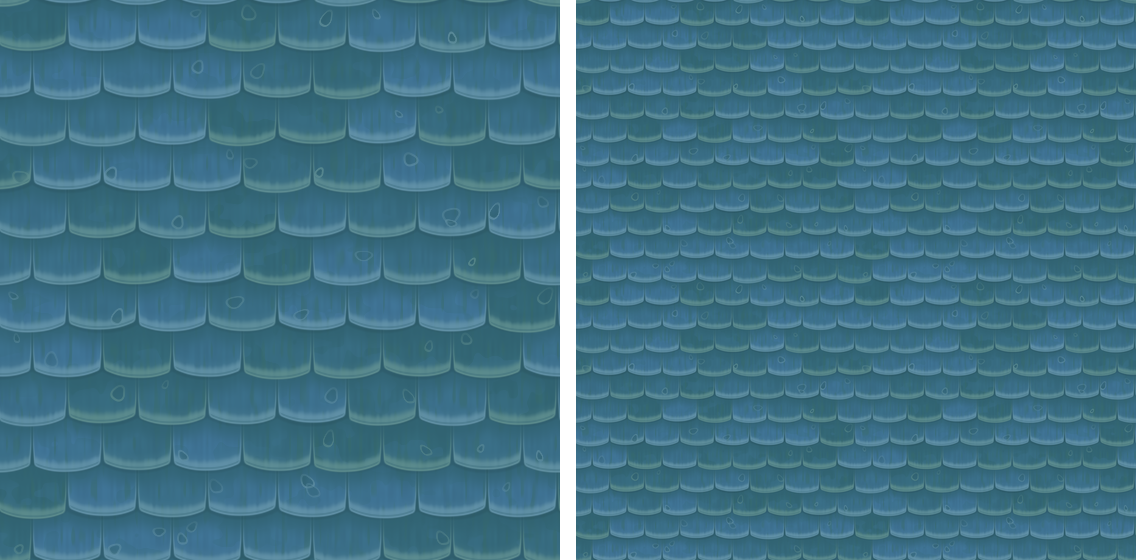
Left, the tile; right, the same tile 2 across and 2 down.
Give the GLSL for this texture, as a Shadertoy shader.

```glsl
// Overlapping rows of scalloped, glazed roof tiles in blue and teal.
// Rows are painted from the lowest layer up: each casts a soft shadow, then
// covers it with tiles that vary in tone, hem, streaks, stains and chips.

#define COLS 8.0
#define ROWS 12.0
#define ARC 0.115
#define DROP 0.064
#define SHADOW_REACH 0.36
#define CHIP_CHANCE 0.26
#define TEAL vec3(0.200, 0.405, 0.462)
#define BLUE vec3(0.250, 0.455, 0.590)
#define RIM_GREEN vec3(0.375, 0.560, 0.560)
#define RIM_BLUE vec3(0.395, 0.580, 0.665)
#define SHADE vec3(0.188, 0.382, 0.440)
#define MOSS vec3(0.215, 0.415, 0.400)

// Whole-number wrap, safe against rounding at multiples of n
vec2 wrap(vec2 cell, vec2 n) {
    return cell - n * floor((cell + 0.5) / n);
}

float hash(vec2 cell, float seed) {
    vec3 q = fract((cell.xyx + seed * vec3(7.3, 3.7, 5.9)) * vec3(0.1031, 0.1030, 0.0973));
    q += dot(q, q.yzx + 33.33);
    return fract((q.x + q.y) * q.z);
}

// Value noise that wraps after a whole number of cells
float noise(vec2 uv, vec2 period, float seed) {
    vec2 p = uv * period, c = floor(p), f = p - c;
    f = f * f * (3.0 - 2.0 * f);
    vec2 a = wrap(c, period), b = wrap(c + 1.0, period);
    return mix(mix(hash(a, seed), hash(vec2(b.x, a.y), seed), f.x),
               mix(hash(vec2(a.x, b.y), seed), hash(b, seed), f.x), f.y);
}

float smoothMin(float a, float b, float k) {
    float h = max(k - abs(a - b), 0.0) / k;
    return min(a, b) - 0.25 * h * h * k;
}

// Rounded pits: dark fill with a pale outline
vec3 addChips(vec3 col, vec2 q, vec2 id, vec3 rim, float px) {
    for (float k = 0.0; k < 2.0; k++) {
        float s = 20.0 + 9.0 * k;
        if (hash(id, s) > CHIP_CHANCE) continue;
        vec2 center = vec2(hash(id, s + 1.0) - 0.5, hash(id, s + 2.0)) * vec2(0.8, 0.42);
        float turn = 6.283 * hash(id, s + 3.0);
        vec2 v = mat2(cos(turn), -sin(turn), sin(turn), cos(turn)) * (q - center - vec2(0.0, 0.09));
        v.y *= 1.1 + 0.7 * hash(id, s + 4.0);
        float angle = atan(v.y, v.x);
        float radius = mix(0.045, 0.125, hash(id, s + 5.0));
        float d = length(v) - radius * (1.0 + 0.09 * sin(3.0 * angle + turn) + 0.06 * sin(2.0 * angle));
        float strength = mix(0.4, 1.0, hash(id, s + 6.0));
        float depth = 0.6 + 0.4 * smoothstep(-radius, radius, v.x + v.y);
        col = mix(col, SHADE, strength * 0.8 * depth * (1.0 - smoothstep(-px, px, d)));
        col = mix(col, rim, strength * 0.75 * (1.0 - smoothstep(0.006, 0.012 + px, abs(d))));
    }
    return col;
}

// Glaze of one tile; low is height above its hem, d is depth inside its outline
vec3 glaze(vec2 uv, vec2 q, vec2 id, float low, float d, float px) {
    float tone = hash(id, 1.0);
    tone = mix(tone, smoothstep(0.0, 0.75, tone), 0.7);
    vec3 col = mix(TEAL, BLUE, tone);
    vec3 rim = mix(RIM_GREEN, RIM_BLUE, smoothstep(0.0, 0.8, tone));

    // Watery stains and fine vertical streaks
    float wash = 0.65 * noise(uv, vec2(22.0, 26.0), 2.0) + 0.35 * noise(uv, vec2(61.0, 67.0), 3.0);
    float stain = smoothstep(0.56, 0.60, wash);
    float fine = noise(uv, vec2(200.0, 24.0), 4.0);
    float sway = 0.004 * noise(uv, vec2(16.0, 24.0), 6.0);
    float streak = noise(uv + vec2(sway, 0.0), vec2(150.0, 24.0), 5.0);
    col *= 0.97 + 0.05 * wash + 0.055 * (fine - 0.5);
    col = mix(col, mix(TEAL, BLUE, 1.0 - tone), 0.25 * stain);
    col = mix(col, MOSS, 0.42 * smoothstep(0.62, 0.9, streak));

    // Feathered pale hem, a darker crease and a bright outline
    float feather = 0.135 + 0.045 * fine + 0.03 * wash;
    float hem = 1.0 - smoothstep(0.075, feather, low);
    col = mix(col, rim, 0.16 * (1.0 - smoothstep(0.10, 0.26, low)));
    col = mix(col, rim, 0.86 * hem * (0.85 + 0.15 * fine));
    float crease = 1.0 - smoothstep(0.005, 0.010 + px, abs(low - 0.034));
    col = mix(col, SHADE, 0.30 * crease);
    float edge = 1.0 - smoothstep(0.008, 0.016 + px, d);
    col = mix(col, rim, edge * mix(0.75, 0.35, smoothstep(0.05, 0.6, low)));
    return addChips(col, q, id, rim, px);
}

void mainImage(out vec4 fragColor, in vec2 fragCoord) {
    vec2 uv = fragCoord / iResolution.xy;
    // A slight offset keeps the joints off the canvas border
    vec2 p = uv * vec2(COLS, ROWS) + vec2(0.04, 0.0);
    float px = COLS / iResolution.x;
    vec3 col = SHADE;

    for (float i = -1.0; i <= 1.0; i++) {
        // Alternate rows shift by half a tile; q is measured in tile widths
        float row = floor(p.y) + i;
        float x = p.x - 0.5 * (1.0 - mod(row, 2.0));
        vec2 id = wrap(vec2(floor(x), row), vec2(COLS, ROWS));
        vec2 q = vec2(fract(x) - 0.5, (p.y - row) * COLS / ROWS);
        float hemLine = ARC * pow(abs(2.0 * q.x), 2.3) - DROP;

        // Shadow on the row below
        float below = max(hemLine - q.y, 0.0);
        col = mix(col, SHADE, 0.75 * (1.0 - smoothstep(0.0, SHADOW_REACH, below)));
        col *= 1.0 - 0.07 * (1.0 - smoothstep(0.0, 0.05, below));

        // Outline with an uneven hem and sides that taper downwards
        float low = q.y - hemLine - 0.06 * (hash(id, 7.0) - 0.5) - 0.09 * q.x * (hash(id, 8.0) - 0.5);
        float side = 0.490 - 0.018 * (1.0 - smoothstep(0.0, 0.35, q.y)) - abs(q.x);
        float d = smoothMin(0.93 * low, side, 0.045);
        col = mix(col, glaze(uv, q, id, low, d, px), smoothstep(-px, px, d));
    }
    fragColor = vec4(col, 1.0);
}
```
